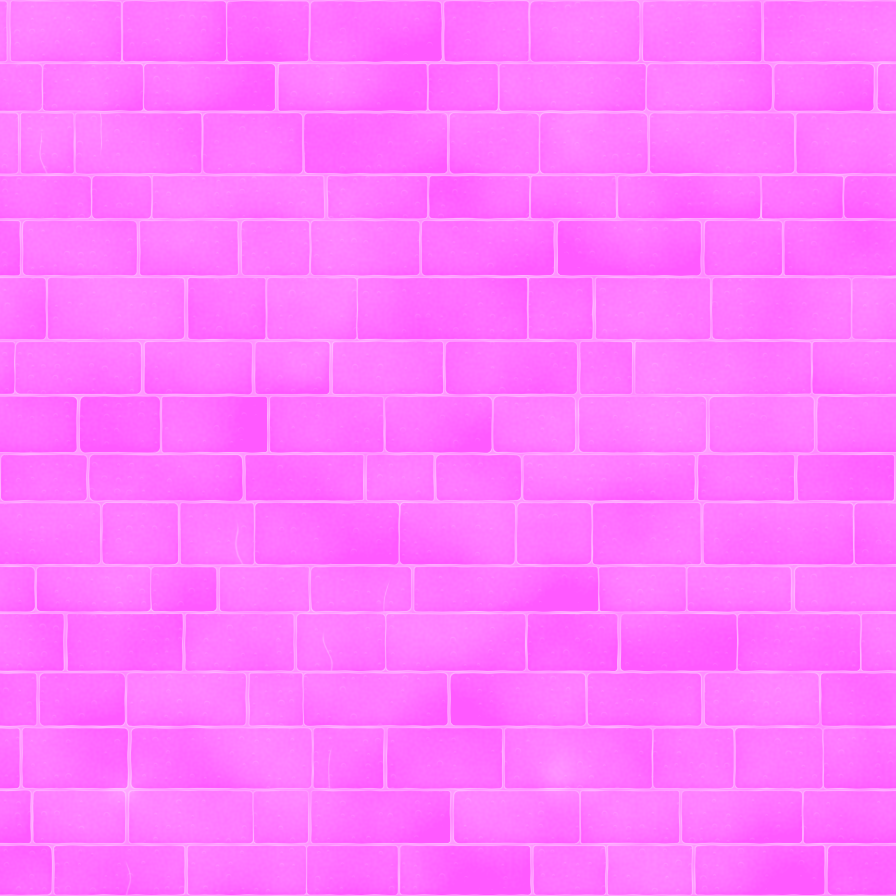
Write a WebGL 2 fragment shader that draws this texture.

```glsl
#version 300 es
precision highp float;

uniform vec2 u_resolution;
out vec4 fragColor;

const float ROWS = 16.0;
const float COLUMNS = 8.0;
const float JOINT_JITTER = 0.76;
const float BRICK_GREEN = 0.460;
const float MORTAR_GREEN = 0.575;

// Uneven course edges, bottom to top, as fractions of a course
const float COURSE_SHIFT[16] = float[16](
    0.0, -0.08, -0.10, 0.02, 0.0, 0.06, -0.10, 0.04,
    -0.10, -0.06, -0.08, 0.06, 0.08, -0.12, 0.0, -0.12);

float hash(vec2 p) {
    vec3 q = fract(p.xyx * 0.1031);
    q += dot(q, q.yzx + 33.33);
    return fract((q.x + q.y) * q.z);
}

float cornerSlope(vec2 cell, vec2 offset, float period) {
    float angle = 6.2832 * hash(mod(cell, period) + period);
    return dot(vec2(cos(angle), sin(angle)), offset);
}

// Tiling gradient noise: period is the number of cells across the canvas
float gradientNoise(vec2 p, float period) {
    p *= period;
    vec2 c = floor(p), f = fract(p), e = vec2(0.0, 1.0);
    vec2 u = f * f * f * (f * (f * 6.0 - 15.0) + 10.0);
    float low = mix(cornerSlope(c, f, period), cornerSlope(c + e.yx, f - e.yx, period), u.x);
    float high = mix(cornerSlope(c + e, f - e, period), cornerSlope(c + 1.0, f - 1.0, period), u.x);
    return mix(low, high, u.y);
}

float ridge(float d, float width) { return exp(-d * d / (width * width)); }

// Courses, and the joints along each of them
float courseEdge(float row) { return (row + COURSE_SHIFT[int(mod(row, ROWS))]) / ROWS; }
vec2 jointSeed(float column, float row) {
    return vec2(mod(column, COLUMNS), mod(row, ROWS)) + 3.0;
}
float jointEdge(float column, float row, float phase) {
    float jitter = JOINT_JITTER * (hash(jointSeed(column, row)) - 0.5);
    return (column + phase + jitter) / COLUMNS;
}
float jointHalfWidth(float column, float row) {
    return mix(0.0006, 0.0024, hash(jointSeed(column, row) + 41.0));
}

float roundedBox(vec2 p, vec2 halfSize, float radius) {
    vec2 q = abs(p) - halfSize + radius;
    return length(max(q, 0.0)) + min(max(q.x, q.y), 0.0) - radius;
}

// Offset from a random point in each grid cell
vec2 scatterOffset(vec2 p, vec2 cell) {
    return fract(p) - 0.35 - 0.3 * vec2(hash(cell + 7.0), hash(cell + 19.0));
}

// Small round pits with a pale rim, lit from above
float pits(vec2 p, float cells) {
    vec2 cell = mod(floor(p * cells), cells);
    vec2 q = scatterOffset(p * cells, cell);
    float radius = mix(0.06, 0.24, pow(hash(cell + 31.0), 2.0));
    return step(0.55, hash(cell + 53.0)) * ridge(length(q) - radius, 0.06) * (0.4 + 0.6 * q.y / radius);
}

// Sparse soft pale blotches
float blotches(vec2 p, float cells) {
    vec2 cell = mod(floor(p * cells), cells);
    return step(0.7, hash(cell + 89.0)) * ridge(length(scatterOffset(p * cells, cell)), 0.10);
}

// A fine wavering crack through part of an occasional brick
float crack(vec2 q, vec2 halfSize, vec2 seed, vec2 p) {
    float start = (hash(seed + 5.0) - 0.5) * 1.3 * halfSize.x;
    float bend = 0.012 * gradientNoise(p, 26.0) + 0.4 * q.y * (hash(seed + 9.0) - 0.5);
    float side = hash(seed + 13.0) < 0.5 ? -1.0 : 1.0;
    float extent = smoothstep(-0.5, 0.0, side * q.y / halfSize.y);
    return step(0.94, hash(seed + 17.0)) * extent * ridge(q.x - start - bend, 0.0009);
}

void main() {
    vec2 uv = gl_FragCoord.xy / u_resolution;
    float soft = 0.6 / u_resolution.y;
    vec2 p = uv + 0.0009 * vec2(gradientNoise(uv, 48.0), gradientNoise(uv, 56.0));

    // Find the course and brick in a half-staggered bond
    float row = floor(p.y * ROWS);
    row += step(courseEdge(row + 1.0), p.y) - step(p.y, courseEdge(row));
    float phase = 0.53 * (1.0 - mod(row, 2.0));
    float column = floor(p.x * COLUMNS - phase);
    column += step(jointEdge(column + 1.0, row, phase), p.x) - step(p.x, jointEdge(column, row, phase));
    vec2 seed = jointSeed(column, row) + 111.0;

    // Brick outline inside its mortar
    float left = jointEdge(column, row, phase) + jointHalfWidth(column, row);
    float right = jointEdge(column + 1.0, row, phase) - jointHalfWidth(column + 1.0, row);
    vec2 low = vec2(left, courseEdge(row) + 0.0015);
    vec2 high = vec2(right, courseEdge(row + 1.0) - 0.0015);
    vec2 halfSize = 0.5 * (high - low), q = p - 0.5 * (low + high);
    float d = roundedBox(q, halfSize, mix(0.002, 0.006, hash(seed + 2.0)));

    // Brick face: tone, slope of light, stains, grain and darker borders
    vec2 tilt = vec2(hash(seed + 21.0) - 0.6, 0.2 + 0.5 * hash(seed + 23.0));
    float tone = 0.06 * (hash(seed) - 0.5) + 0.05 * dot(tilt, q / halfSize);
    tone += 0.08 * gradientNoise(uv, 5.0) + 0.08 * gradientNoise(uv, 12.0);
    float face = BRICK_GREEN + tone - 3.0 * tone * tone;
    face += 0.016 * gradientNoise(uv, 50.0) + 0.03 * gradientNoise(uv, 240.0);
    face -= (0.04 - 0.02 * q.y / halfSize.y) * exp(min(d, 0.0) / 0.005);
    face += 0.055 * pits(uv, 72.0) + 0.12 * crack(q, halfSize, seed, uv);

    // Mortar of uneven brightness with pale rims
    float mortar = MORTAR_GREEN + 0.09 * gradientNoise(uv, 40.0);
    float green = mix(face, mortar, smoothstep(-soft, soft, d));
    green += (0.08 + 0.08 * gradientNoise(uv, 30.0)) * ridge(d - 0.0005, 0.0009);
    green += 0.08 * blotches(uv, 4.0) * (0.8 + gradientNoise(uv, 30.0));
    fragColor = vec4(1.0, clamp(green, 0.35, 0.72), 1.0, 1.0);
}
```
